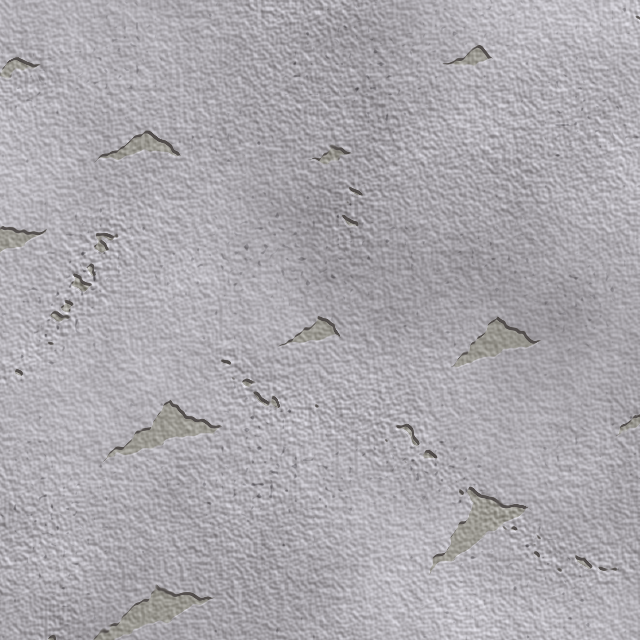
Write a Shadertoy shader that draws this texture.

```glsl
// Weathered grey plaster: a finely grained skin with soft cloudy stains, pits,
// wedge-shaped flakes and crumbling trails where the skin has broken away.
// Flakes are warped distance fields; all relief is lit from the upper right.

const vec3 PLASTER = vec3(0.680, 0.670, 0.692);
const vec3 UNDERCOAT = vec3(0.605, 0.597, 0.570);
const vec3 SHADOW = vec3(0.275, 0.255, 0.255);
const vec2 LIGHT_DIR = vec2(0.50, 0.866);
const float GRAIN_FREQ = 165.0;
const float GRAIN_GAIN = 0.115;
const float STAIN_GAIN = 0.085;
const float PIT_GAIN = 0.20;
const float SHADOW_LENGTH = 0.0050;
const float LIP_WIDTH = 0.0035;
const float EDGE_SOFT = 0.0013;
const int FLAKE_COUNT = 11;
const vec2 FLAKE_STEP = vec2(0.7549, 0.5698);
const vec2 FLAKE_START = vec2(0.24, 0.77);

vec2 hash2(vec2 cell) {
    vec3 q = fract(cell.xyx * vec3(0.1031, 0.1030, 0.0973));
    q += dot(q, q.yzx + 33.33);
    return fract((q.xx + q.yz) * q.zy);
}

float cornerSlope(vec2 cell, vec2 offset) {
    float angle = 6.2832 * hash2(cell).x;
    return dot(vec2(cos(angle), sin(angle)), offset);
}

// Gradient noise, roughly -1 to 1
float noise(vec2 p) {
    vec2 i = floor(p), f = p - i;
    vec2 u = f * f * f * (f * (f * 6.0 - 15.0) + 10.0);
    vec2 e = vec2(0.0, 1.0);
    float low = mix(cornerSlope(i, f), cornerSlope(i + e.yx, f - e.yx), u.x);
    float high = mix(cornerSlope(i + e, f - e), cornerSlope(i + e.yy, f - e.yy), u.x);
    return 1.4 * mix(low, high, u.y);
}

// Broad bands along which the skin crumbles
float trailMask(vec2 p) {
    float band = abs(noise(p * 2.3 + 41.7));
    float gate = noise(p * 2.9 + 17.3);
    return smoothstep(0.16, 0.01, band) * smoothstep(-0.05, 0.30, gate);
}

// Tilted wedges with a peak above and a ragged base; positive inside
float flakeDepth(vec2 p) {
    vec2 warp = vec2(noise(p * 24.0 + 3.1), noise(p * 24.0 + 57.2)) * 0.011;
    warp += vec2(noise(p * 75.0 + 9.4), noise(p * 75.0 + 71.8)) * 0.0045;
    float depth = -1.0;
    for (int i = 0; i < FLAKE_COUNT; i++) {
        float n = float(i);
        vec2 rnd = hash2(vec2(n, 7.0));
        vec2 shape = hash2(vec2(n, 23.0));
        vec2 q = p + warp - fract(FLAKE_START + n * FLAKE_STEP);
        float tilt = mix(-0.15, 0.65, rnd.x);
        q = vec2(q.x * cos(tilt) + q.y * sin(tilt), q.y * cos(tilt) - q.x * sin(tilt));
        float peak = mix(0.012, 0.045, rnd.y * rnd.y);
        float slope = q.x < 0.0 ? mix(0.35, 0.7, shape.x) : mix(0.5, 1.2, shape.y);
        depth = max(depth, min(q.y + 0.4 * peak, peak - q.y - slope * abs(q.x)));
    }
    return depth;
}

float crumbDepth(vec2 p, float trail) {
    vec2 q = vec2(p.x + 0.4 * p.y, p.y);
    float crumb = 0.6 * noise(q * 27.0 + 5.5) + 0.45 * noise(q * 68.0 + 31.0);
    return (crumb + 0.90 * trail - 1.08) * 0.030;
}

float chipMask(vec2 p) {
    float depth = max(flakeDepth(p), crumbDepth(p, trailMask(p)));
    return smoothstep(-EDGE_SOFT, EDGE_SOFT, depth);
}

// Light-facing slope of the fine surface grain
float grainRelief(vec2 p) {
    vec2 q = p * GRAIN_FREQ;
    float fine = noise(q) - noise(q + LIGHT_DIR * 0.55);
    vec2 r = q * 0.47 + 13.0;
    float coarse = noise(r) - noise(r + LIGHT_DIR * 0.45);
    return fine + 0.65 * coarse;
}

void mainImage(out vec4 fragColor, in vec2 fragCoord) {
    vec2 p = fragCoord / min(iResolution.x, iResolution.y);

    // Cloudy stains and uneven roughness
    float stain = noise(p * 1.7 + 2.6) + 0.55 * noise(p * 4.5 + 8.1)
                + 0.35 * noise(p * 13.0 + 19.0) + 0.25 * noise(p * 38.0);
    float rough = 0.9 + 0.45 * noise(p * 3.2 + 29.0) + 0.5 * trailMask(p);
    float grain = grainRelief(p) * rough;
    vec3 color = PLASTER + STAIN_GAIN * stain * vec3(0.98, 1.0, 1.03);

    // Small dark pits, denser where the surface is rough
    float pit = noise(p * 105.0 + 63.0) + 0.30 * noise(p * 6.0 + 44.0);
    color -= PIT_GAIN * smoothstep(0.55, 0.95, pit) * rough;

    // Exposed undercoat, with a shaded upper edge and a lit lower lip
    float chip = chipMask(p);
    float shade = chip * (1.0 - chipMask(p + LIGHT_DIR * SHADOW_LENGTH));
    float lip = (1.0 - chip) * chipMask(p + LIGHT_DIR * LIP_WIDTH);
    color = mix(color, UNDERCOAT + 0.03 * stain, chip);
    color += GRAIN_GAIN * grain * vec3(0.98, 1.0, 1.04);
    color = mix(color, SHADOW, 0.85 * shade) + 0.08 * lip;

    fragColor = vec4(clamp(color, 0.0, 1.0), 1.0);
}
```
